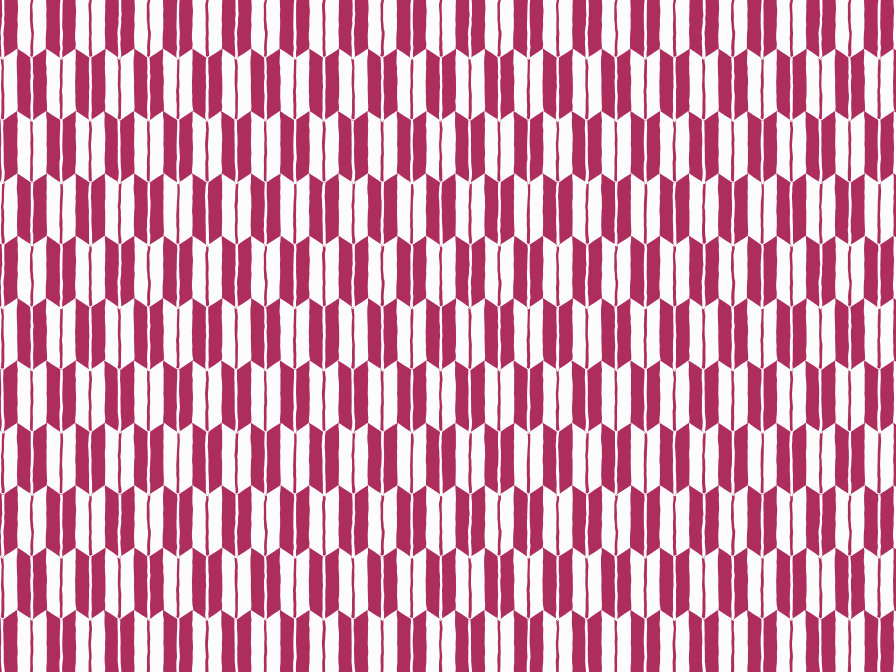
A WebGL 2 fragment shader for this pattern:

```glsl
#version 300 es
precision highp float;

uniform vec2 u_resolution;
out vec4 fragColor;

const vec3 WHITE = vec3(0.99);
const vec3 CRIMSON = vec3(0.68, 0.18, 0.36);

// Lengths are fractions of the canvas height
const float COLUMN_WIDTH = 0.04347;
const float ROW_HEIGHT = 0.0928;
const float TIP_DEPTH = 0.0145;
const float RIB_HALF_WIDTH = 0.0020;
const float RIB_GAP = 0.0018;
const vec2 GRID_ORIGIN = vec2(0.0257, 0.0868);
const float SEED_PERIOD = 4.0;

float hash(vec2 p) {
    vec3 q = fract(vec3(p.xyx) * 0.1031);
    q += dot(q, q.yzx + 33.33);
    return fract((q.x + q.y) * q.z);
}

float noise(float x, float seed) {
    float i = floor(x);
    float f = fract(x);
    f = f * f * (3.0 - 2.0 * f);
    return mix(hash(vec2(i, seed)), hash(vec2(i + 1.0, seed)), f) - 0.5;
}

// Sideways drift of a hand-cut line: slight lean plus fine ripple
float handDrift(vec2 id, float t, float salt) {
    vec2 wrapped = mod(id, SEED_PERIOD);
    float seed = wrapped.x + wrapped.y * SEED_PERIOD + salt;
    float lean = (hash(vec2(seed, 7.0)) - 0.5) * (t - 0.5);
    return 0.04 * lean + 0.035 * noise(t * 5.0, seed) + 0.02 * noise(t * 13.0, seed + 50.0);
}

// Signed field of the feathers, positive where dyed
float feathers(vec2 p) {
    float column = p.x / COLUMN_WIDTH;

    // Nearest column edge, shifted by its own drift
    float edge = floor(column + 0.5);
    float edgeRow = (p.y + TIP_DEPTH) / ROW_HEIGHT;
    float offset = column - edge - handDrift(vec2(edge, floor(edgeRow)), fract(edgeRow), 3.0);
    float index = offset > 0.0 ? edge : edge - 1.0;

    // Rows bent into a downward point at each feather centre
    float fromCentre = 1.0 - 2.0 * min(abs(offset), 0.5);
    float row = (p.y + TIP_DEPTH * fromCentre) / ROW_HEIGHT;
    float along = fract(row);
    float slope = 2.0 * TIP_DEPTH / COLUMN_WIDTH;
    float toRow = min(along, 1.0 - along) * ROW_HEIGHT / sqrt(1.0 + slope * slope);
    float body = min(abs(offset) * COLUMN_WIDTH, toRow);

    // Central rib, slightly tapered
    vec2 id = vec2(index, floor(row));
    float ribOffset = column - index - 0.5 - handDrift(id, along, 91.0);
    float thickness = RIB_HALF_WIDTH * (0.9 + 0.2 * along + 0.3 * noise(along * 6.0, index + 140.0));
    float rib = thickness - abs(ribOffset) * COLUMN_WIDTH;

    bool dyed = mod(id.x + id.y, 2.0) < 0.5;
    return dyed ? min(body, -rib) : max(-body, min(rib, toRow - RIB_GAP));
}

void main() {
    vec2 p = gl_FragCoord.xy / u_resolution.y;
    vec2 fromTop = vec2(p.x, 1.0 - p.y) - GRID_ORIGIN;

    // One-pixel edge smoothing
    float coverage = clamp(feathers(fromTop) * u_resolution.y + 0.5, 0.0, 1.0);
    fragColor = vec4(mix(WHITE, CRIMSON, coverage), 1.0);
}
```
